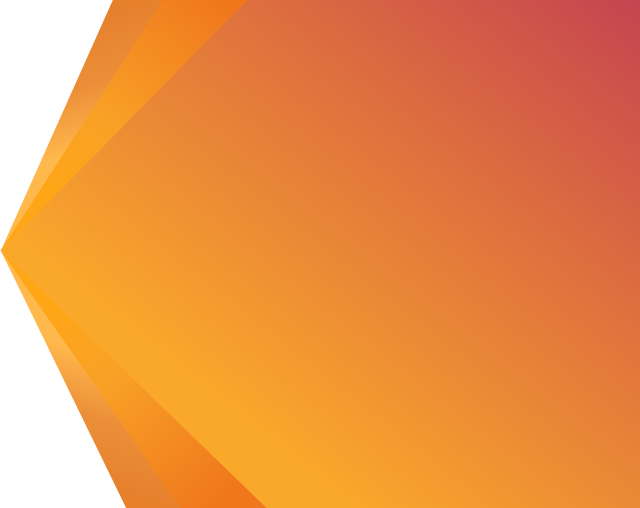
Write a Shadertoy shader that draws this background.

```glsl
#define APEX vec2(0.0016, 0.5066)
// sideways run per unit of height: outer, middle and inner edge of the folds
#define UPPER_SLOPES vec3(0.447, 0.647, 0.984)
#define LOWER_SLOPES vec3(0.487, 0.698, 1.0325)
#define PANEL_AXIS vec2(0.62, 0.784)
#define PANEL_STOPS vec3(0.42, 1.10, 1.567)
#define OUTER_STOPS vec3(0.15, 0.27, 0.41)
#define INNER_STOPS vec3(0.15, 0.33, 0.66)
#define OUTER_TILT 0.3

// Linear gradient through three colours placed at the given stops
vec3 gradient(float t, vec3 stops, vec3 first, vec3 second, vec3 third) {
    float lower = clamp((t - stops.x) / (stops.y - stops.x), 0.0, 1.0);
    float upper = clamp((t - stops.y) / (stops.z - stops.y), 0.0, 1.0);
    return mix(mix(first, second, lower), third, upper);
}

void mainImage(out vec4 fragColor, in vec2 fragCoord) {
    vec2 p = fragCoord / iResolution.y;
    vec2 fromApex = p - APEX;
    float rise = abs(fromApex.y);

    // Signed distances to the three edges fanning out of the apex
    vec3 slopes = fromApex.y > 0.0 ? UPPER_SLOPES : LOWER_SLOPES;
    vec3 edgeDistance = (fromApex.x - slopes * rise) / sqrt(1.0 + slopes * slopes);
    vec3 coverage = clamp(edgeDistance * iResolution.y + 0.5, 0.0, 1.0);

    // Outer fold: peach near the apex, burnt orange at the ends
    vec3 outerFold = gradient(rise - OUTER_TILT * fromApex.x, OUTER_STOPS,
        vec3(1.0, 0.72, 0.30), vec3(0.925, 0.56, 0.22), vec3(0.90, 0.50, 0.17));

    // Inner fold: saturated amber to orange
    vec3 innerFold = gradient(length(fromApex), INNER_STOPS,
        vec3(1.0, 0.65, 0.09), vec3(0.975, 0.63, 0.15), vec3(0.94, 0.465, 0.11));

    // Main panel: amber at lower left to crimson at upper right
    vec3 panel = gradient(dot(p, PANEL_AXIS), PANEL_STOPS,
        vec3(0.98, 0.66, 0.165), vec3(0.867, 0.43, 0.247), vec3(0.775, 0.265, 0.315));

    // Layers from back to front over white
    vec3 color = mix(vec3(1.0), outerFold, coverage.x);
    color = mix(color, innerFold, coverage.y);
    color = mix(color, panel, coverage.z);
    fragColor = vec4(color, 1.0);
}
```
